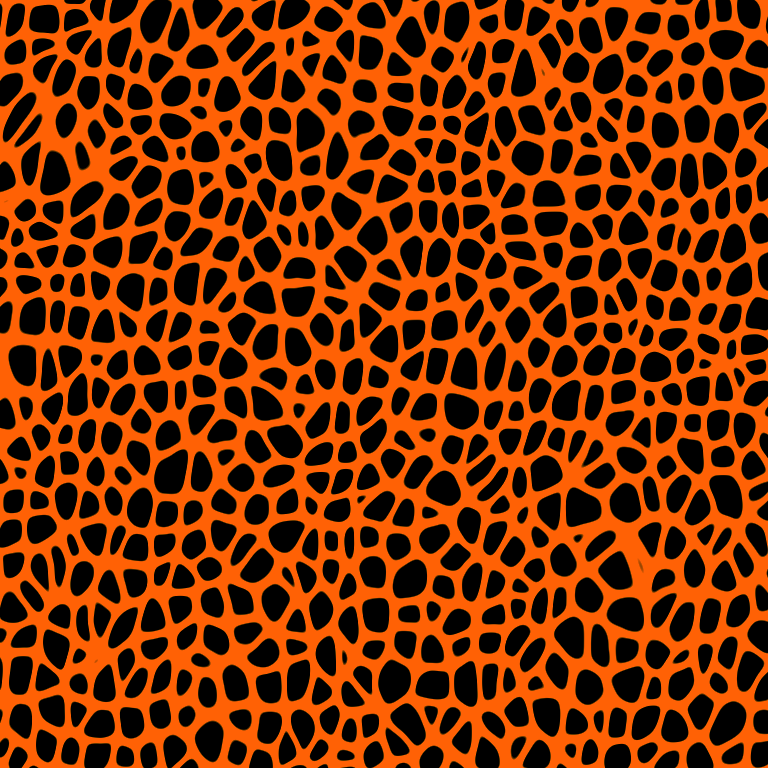
Write a Shadertoy shader that draws this pattern.

```glsl
const vec3  GROUND = vec3(1.00, 0.38, 0.02);
const vec3  RIM    = vec3(0.38, 0.22, 0.00);
const vec3  SPOT   = vec3(0.0);
const vec2  CELLS     = vec2(28.0, 22.0); // spots across and up the canvas
const float JITTER    = 0.82;   // scatter of the spot centres
const float SIZE_VARY = 0.24;   // spread of the cell weights
const float GAP       = 0.105;  // half the lane between spots, in cells
const float GAP_VARY  = 0.05;
const float SHARPNESS = 10.0;   // higher gives more angular spots
const float LEAN      = 0.10;   // overall slant to the right
const float SWAY      = 0.9;    // slow change of direction
const float WOBBLE    = 0.13;   // unevenness of the outlines
const float EDGE      = 0.9;    // edge width in output pixels

float hash(vec2 p) {
    return fract(sin(dot(p, vec2(127.1, 311.7))) * 43758.5453);
}

float noise(vec2 p) {
    vec2 i = floor(p), f = fract(p);
    f = f * f * (3.0 - 2.0 * f);
    return mix(mix(hash(i), hash(i + vec2(1, 0)), f.x),
               mix(hash(i + vec2(0, 1)), hash(i + vec2(1, 1)), f.x), f.y);
}

vec2 noise2(vec2 p) {
    return vec2(noise(p), noise(p + 57.0)) - 0.5;
}

// Spot centre in xy, cell weight in z
vec3 site(vec2 cell) {
    vec2 offset = vec2(hash(cell), hash(cell + 19.0)) - 0.5;
    return vec3(cell + 0.5 + JITTER * offset, SIZE_VARY * (hash(cell + 43.0) - 0.5));
}

// Signed distance, positive inside a spot: rounded cells of a weighted Voronoi diagram
float spotDistance(vec2 p) {
    // Find the owning cell
    vec2 base = floor(p), owner = base;
    vec3 own = site(base);
    float best = 1e5;
    for (int y = -2; y <= 2; y++)
    for (int x = -2; x <= 2; x++) {
        vec2 cell = base + vec2(x, y);
        vec3 s = site(cell);
        vec2 r = p - s.xy;
        float power = dot(r, r) - s.z;
        if (power < best) {
            best = power;
            own = s;
            owner = cell;
        }
    }
    // Smooth minimum of the distances to its borders
    float sum = 0.0;
    for (int y = -2; y <= 2; y++)
    for (int x = -2; x <= 2; x++) {
        if (x == 0 && y == 0) continue;
        vec3 s = site(owner + vec2(x, y));
        vec2 r = p - s.xy;
        float border = (dot(r, r) - s.z - best) / (2.0 * max(distance(s.xy, own.xy), 0.05));
        sum += exp(-SHARPNESS * border);
    }
    float gap = GAP + GAP_VARY * (hash(owner + 71.0) - 0.5);
    return -log(sum) / SHARPNESS - gap;
}

void mainImage(out vec4 fragColor, in vec2 fragCoord) {
    vec2 p = fragCoord / iResolution.y * CELLS;

    // Slant, slow sway and uneven outlines
    p.x -= LEAN * p.y;
    p += SWAY * noise2(p * 0.3) + WOBBLE * noise2(p * 1.7 + 11.0);

    // Smooth edge running through the rim colour
    float pixels = spotDistance(p) * iResolution.y / CELLS.x;
    float ground = clamp(0.5 - pixels / EDGE, 0.0, 1.0);
    vec3 color = mix(SPOT, RIM, min(2.0 * ground, 1.0));
    color = mix(color, GROUND, max(2.0 * ground - 1.0, 0.0));
    fragColor = vec4(color, 1.0);
}
```
